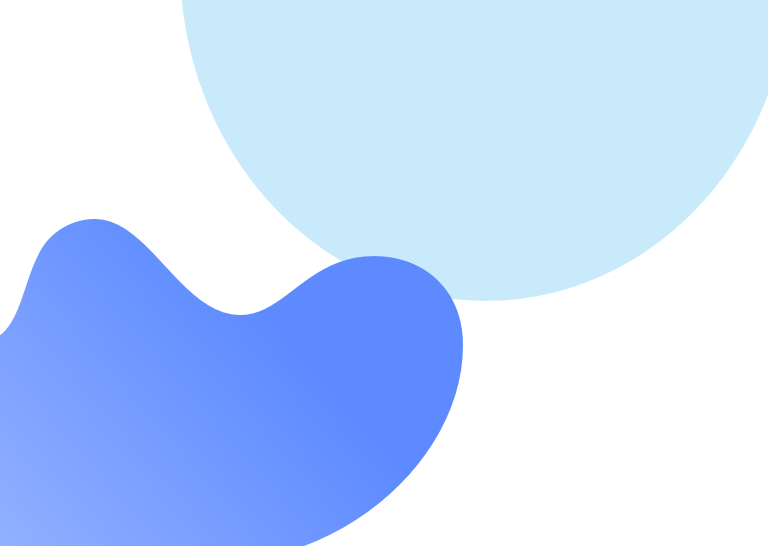
This background is drawn by a Shadertoy shader. Its source:

```glsl
// A pale sky-blue oval hangs from the top edge; a wavy blue blob fills the lower left.
// The oval is an approximate ellipse distance. The blob is a closed chain of cubic
// Bezier curves, walked in short chords for distance and inside test, with a gradient.

const int CURVES = 7;
const int CHORDS = 20;

// Curve ends and their two handles, in canvas heights, around the blob
const vec2 outline[21] = vec2[21](
    vec2(0.0, 0.386),    vec2(0.037, 0.414),  vec2(0.044, 0.482),
    vec2(0.070, 0.533),  vec2(0.088, 0.573),  vec2(0.130, 0.599),
    vec2(0.174, 0.599),  vec2(0.273, 0.599),  vec2(0.333, 0.423),
    vec2(0.440, 0.423),  vec2(0.522, 0.423),  vec2(0.564, 0.531),
    vec2(0.685, 0.531),  vec2(0.777, 0.531),  vec2(0.848, 0.469),
    vec2(0.848, 0.368),  vec2(0.848, 0.212),  vec2(0.723, 0.062),
    vec2(0.557, 0.0),    vec2(0.275, -0.112), vec2(-0.366, -0.099));

vec2 bezier(vec2 a, vec2 b, vec2 c, vec2 d, float t) {
    float s = 1.0 - t;
    return s*s*s*a + 3.0*s*s*t*b + 3.0*s*t*t*c + t*t*t*d;
}

float ellipseDistance(vec2 p, vec2 radii) {
    float k = length(p / radii);
    return k * (k - 1.0) / max(length(p / (radii * radii)), 1e-4);
}

// Signed distance to the outline, negative inside
float blobDistance(vec2 p) {
    float nearest = 1e3;
    float side = 1.0;
    vec2 from = outline[0];
    for (int i = 0; i < CURVES; i++) {
        int k = 3 * i;
        for (int j = 1; j <= CHORDS; j++) {
            vec2 to = bezier(outline[k], outline[k + 1], outline[k + 2],
                             outline[(k + 3) % 21], float(j) / float(CHORDS));
            vec2 chord = to - from;
            vec2 q = p - from;
            vec2 gap = q - chord * clamp(dot(q, chord) / dot(chord, chord), 0.0, 1.0);
            nearest = min(nearest, dot(gap, gap));
            // Flip the side at each edge crossed by a ray to the right
            if ((from.y > p.y) != (to.y > p.y) && q.x < chord.x * q.y / chord.y)
                side = -side;
            from = to;
        }
    }
    return side * sqrt(nearest);
}

// Edge coverage, one pixel wide
float cover(float dist) {
    return clamp(0.5 - dist * iResolution.y, 0.0, 1.0);
}

void mainImage(out vec4 fragColor, in vec2 fragCoord) {
    vec2 p = fragCoord / iResolution.y;
    vec3 color = vec3(1.0);

    // Pale oval
    float oval = ellipseDistance(p - vec2(0.890, 1.064), vec2(0.560, 0.615));
    color = mix(color, vec3(0.788, 0.918, 0.984), cover(oval));

    // Blue blob, lightest in the lower left corner
    float ramp = clamp(dot(p, vec2(0.75, 0.66)) / 0.648, 0.0, 1.0);
    vec3 blue = mix(vec3(0.57, 0.69, 1.0), vec3(0.365, 0.541, 1.0), ramp);
    color = mix(color, blue, cover(blobDistance(p)));

    fragColor = vec4(color, 1.0);
}
```
